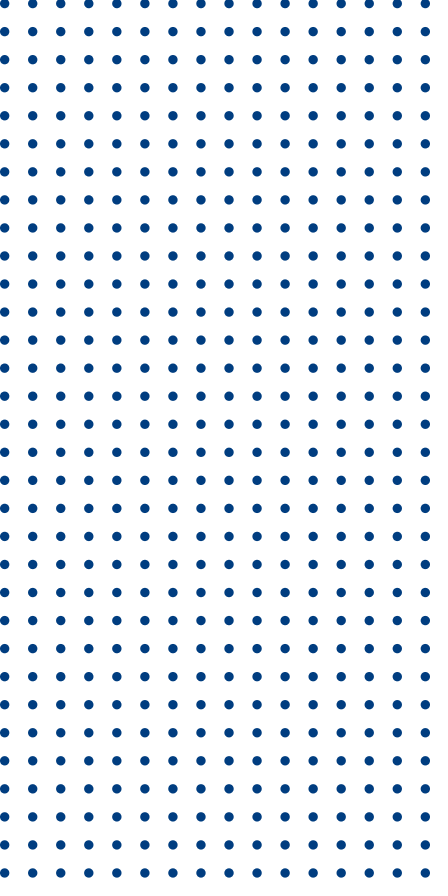
Give the GLSL for this pattern, as a WebGL 2 fragment shader.

```glsl
#version 300 es
precision highp float;
// Regular square grid of small navy dots on white, 16 across and 32 down.
// Each point is folded into its nearest grid cell, then a circle distance
// function gives an antialiased dot. Lengths are fractions of canvas height.

#define PITCH 0.0313
#define RADIUS 0.0052
#define FIRST_DOT vec2(0.0052, 0.0040)
#define INK vec3(0.0, 0.24, 0.50)
#define PAPER vec3(1.0)

uniform vec2 u_resolution;
out vec4 fragColor;

// Signed distance to the nearest dot of the grid
float dotGridDistance(vec2 p) {
    vec2 cell = (p - FIRST_DOT) / PITCH;
    vec2 offset = (fract(cell + 0.5) - 0.5) * PITCH;
    return length(offset) - RADIUS;
}

void main() {
    // Measure from the top left corner, where the grid is anchored
    vec2 fromTopLeft = vec2(gl_FragCoord.x, u_resolution.y - gl_FragCoord.y);
    float pixel = 1.0 / u_resolution.y;
    float dist = dotGridDistance(fromTopLeft * pixel);

    // One pixel wide linear edge
    float coverage = clamp(0.5 - dist / pixel, 0.0, 1.0);
    fragColor = vec4(mix(PAPER, INK, coverage), 1.0);
}
```
